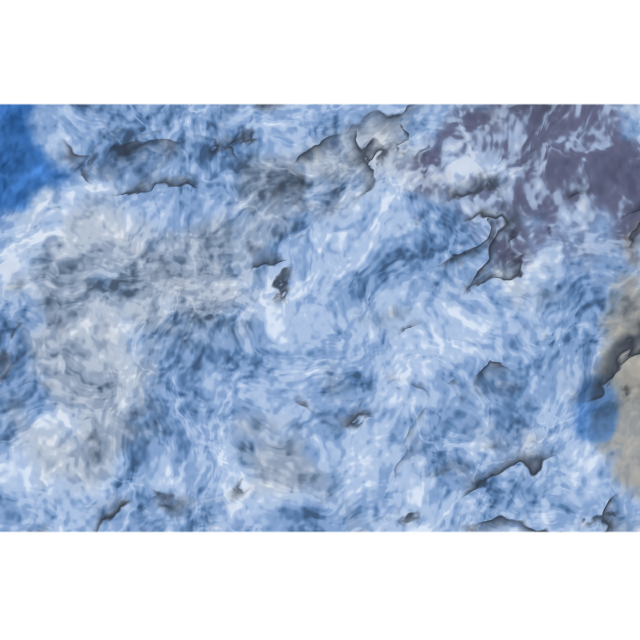
A three.js fragment shader for this texture:

```glsl
// Weathered blue rock face shown as a wide band between white margins.
// Warped fractal noise gives relief, patches and pale veins; level lines of
// slanted noise become broken, shadowed cracks; soft stains tint the edges.

varying vec2 vUv;

const vec3 WHITE = vec3(1.0);
const vec3 CREVICE = vec3(0.20, 0.23, 0.28);
const vec3 SLATE = vec3(0.26, 0.36, 0.50);
const vec3 DEEP_BLUE = vec3(0.36, 0.50, 0.68);
const vec3 MID_BLUE = vec3(0.52, 0.64, 0.81);
const vec3 PALE_BLUE = vec3(0.67, 0.76, 0.89);
const vec3 FROST = vec3(0.84, 0.89, 0.96);
const vec3 PURPLE_STAIN = vec3(0.35, 0.33, 0.42);
const vec3 OCHRE = vec3(0.62, 0.57, 0.48);
const vec3 COBALT = vec3(0.15, 0.38, 0.68);
const float BAND_BOTTOM = 0.169;
const float BAND_TOP = 0.837;

float hash(vec2 p) {
  return fract(sin(dot(p, vec2(127.1, 311.7))) * 43758.5453);
}

float noise(vec2 p) {
  vec2 cell = floor(p);
  vec2 f = fract(p);
  f = f * f * (3.0 - 2.0 * f);
  float low = mix(hash(cell), hash(cell + vec2(1.0, 0.0)), f.x);
  float high = mix(hash(cell + vec2(0.0, 1.0)), hash(cell + vec2(1.0, 1.0)), f.x);
  return mix(low, high, f.y);
}

// Fractal noise, averaging one half
float fbm(vec2 p) {
  float sum = 0.0;
  float weight = 0.516;
  for (int i = 0; i < 5; i++) {
    sum += weight * noise(p);
    p = mat2(0.8, 0.6, -0.6, 0.8) * p * 2.03 + 17.3;
    weight *= 0.5;
  }
  return sum;
}

vec2 rotate(vec2 p, float angle) {
  float c = cos(angle);
  float s = sin(angle);
  return vec2(c * p.x + s * p.y, c * p.y - s * p.x);
}

// Bends space so that the rock folds and swirls
vec2 warp(vec2 p, float scale, float amount) {
  vec2 bend = vec2(fbm(p * scale + 3.1), fbm(p * scale + 41.7));
  return p + amount * (bend - 0.5);
}

// Thin line along the middle level of a field
float levelLine(float field, float width) {
  float d = (field - 0.5) / width;
  return exp(-d * d);
}

// Broken crack: sharp on one lip, with a shadow fading from the other
float crack(vec2 p, float scale, float width, float cover, float seed) {
  vec2 q = rotate(p, 0.5) * vec2(0.75, 1.25) * scale + seed;
  float side = fbm(q) - 0.5;
  float breaks = fbm(p * scale * 1.4 + seed * 2.0);
  float strength = smoothstep(0.60 - cover, 0.76 - cover, breaks);
  float lip = smoothstep(-0.5 * width, 0.0, side);
  float shadow = exp(-max(side, 0.0) / (width * (0.3 + strength)));
  return lip * shadow * strength;
}

// Soft stain with a ragged outline
float stain(vec2 p, vec2 center, vec2 radius, float ragged) {
  float d = length((p - center) / radius) + 1.6 * (ragged - 0.5);
  return 1.0 - smoothstep(0.55, 1.1, d);
}

vec3 rockRamp(float tone) {
  vec3 color = mix(SLATE, DEEP_BLUE, smoothstep(0.0, 0.25, tone));
  color = mix(color, MID_BLUE, smoothstep(0.2, 0.46, tone));
  color = mix(color, PALE_BLUE, smoothstep(0.46, 0.72, tone));
  return mix(color, FROST, smoothstep(0.74, 1.05, tone));
}

vec3 rock(vec2 p) {
  vec2 folded = warp(p, 5.0, 0.16);
  float patches = fbm(folded * 13.0 + 8.0);
  float ragged = fbm(p * 15.0 + 60.0);

  // Relief lit from the upper left, plus fine upright grain
  vec2 toLight = vec2(-0.004, 0.005);
  float relief = fbm(folded * 10.0) - fbm((folded + toLight) * 10.0);
  float grain = 0.6 * noise(p * vec2(95.0, 65.0)) + 0.4 * noise(p * vec2(160.0, 120.0) + 9.0);
  float veins = levelLine(fbm(folded * 9.0 + 25.0), 0.025);
  float tone = 0.51 + 1.0 * (patches - 0.5) + 4.5 * relief;
  tone += 0.5 * (grain - 0.5) + 0.20 * veins;

  // Stains: dark purple upper right, ochre right edge, cobalt spots
  float purple = stain(p, vec2(0.86, 0.74), vec2(0.20, 0.17), ragged);
  float ochre = stain(p, vec2(1.0, 0.38), vec2(0.07, 0.20), ragged);
  float cobalt = stain(p, vec2(0.0, 0.79), vec2(0.09, 0.13), ragged);
  cobalt += 0.7 * stain(p, vec2(0.93, 0.36), vec2(0.04, 0.05), ragged);
  vec3 color = rockRamp(tone - 0.08 * purple);
  float grey = smoothstep(0.50, 0.70, fbm(p * 7.0 + 90.0));
  color = mix(color, vec3(dot(color, vec3(0.3, 0.5, 0.2))), 0.45 * grey);
  color = mix(color, PURPLE_STAIN, purple * (0.75 - 0.6 * smoothstep(0.5, 0.85, tone)));
  color = mix(color, OCHRE, 0.6 * ochre);
  color = mix(color, COBALT * (0.75 + 0.5 * tone), 0.8 * min(cobalt, 1.0));

  // Long cracks and small chips, denser toward the right
  float cover = 0.07 * smoothstep(0.45, 0.9, p.x);
  vec2 bent = warp(p, 8.0, 0.06);
  float dark = crack(bent, 4.5, 0.030, cover + 0.06, 5.0);
  dark = max(dark, 0.9 * crack(bent, 10.0, 0.055, cover + 0.02, 31.0));
  return mix(color, CREVICE + 0.10 * (grain - 0.5), 0.92 * dark);
}

void main() {
  float band = smoothstep(BAND_BOTTOM - 0.002, BAND_BOTTOM + 0.002, vUv.y);
  band *= 1.0 - smoothstep(BAND_TOP - 0.002, BAND_TOP + 0.002, vUv.y);
  gl_FragColor = vec4(mix(WHITE, rock(vUv), band), 1.0);
}
```
